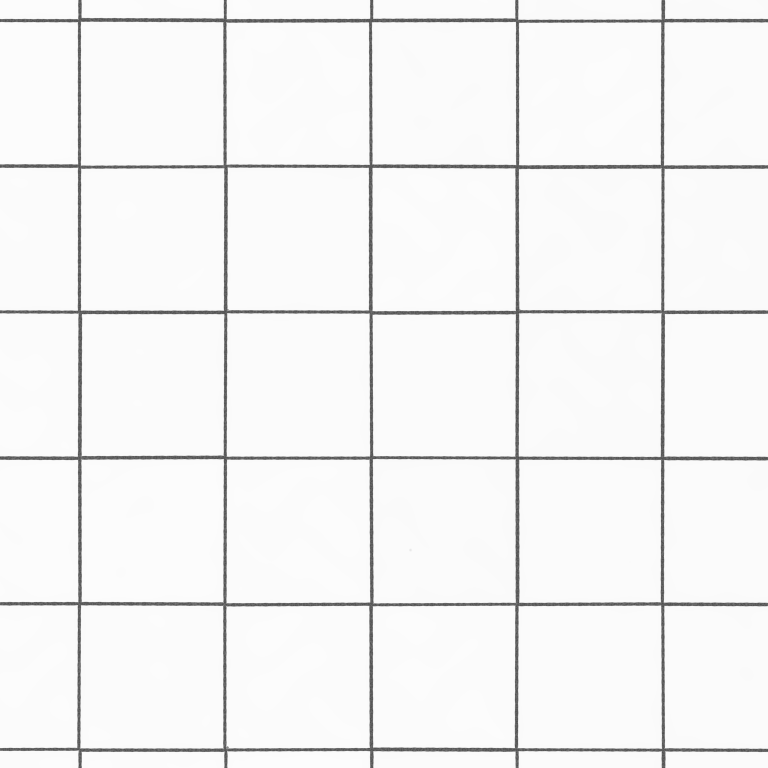
This pattern is drawn by a Shadertoy shader. Its source:

```glsl
// White square wall tiles with thin dark grey grout, slightly uneven from tile to tile.

vec2 hash2(vec2 p) {
    vec3 q = fract(p.xyx * vec3(0.1031, 0.1030, 0.0973));
    q += dot(q, q.yzx + 33.33);
    return fract((q.xx + q.yz) * q.zy);
}

// Distance to the nearest scattered feature point
float cellular(vec2 p) {
    float nearest = 1.0;
    for (int y = -1; y <= 1; y++)
    for (int x = -1; x <= 1; x++) {
        vec2 cell = floor(p) + vec2(x, y);
        nearest = min(nearest, length(cell + hash2(cell + 50.0) - p));
    }
    return nearest;
}

// Coverage of the grout joint; each tile edge has its own shift, tilt and width
float joint(float across, float along, float seed, float blur) {
    float line = round(across);
    vec2 edge = vec2(line, floor(along)) + seed;
    vec2 shift = hash2(edge) - 0.5;
    float center = 0.008 * shift.x + 0.009 * shift.y * (fract(along) - 0.5);
    float halfWidth = 0.0112 + 0.003 * (hash2(edge + 7.0).x - 0.5);
    halfWidth += 0.0006 * sin(along * 61.0 + seed) + 0.0005 * sin(along * 143.0 + line);
    float d = abs(across - line - center);
    return 1.0 - smoothstep(halfWidth - blur, halfWidth + blur, d);
}

void mainImage(out vec4 fragColor, in vec2 fragCoord) {
    vec2 uv = fragCoord / iResolution.xy;
    vec2 p = (uv - vec2(0.1035, 0.0236)) / 0.1899;
    float blur = 0.7 / (0.1899 * min(iResolution.x, iResolution.y));

    // Glaze: faint mottling, a small shade per tile, brighter to the left
    float mottle = sin(p.x * 7.0 + 2.0 * sin(p.y * 5.0)) * sin(p.y * 9.0 + sin(p.x * 11.0));
    float glaze = 0.987 - 0.004 * uv.x + 0.0015 * mottle;
    glaze += 0.004 * (hash2(floor(p) + 20.0).x - 0.5);

    // Soft shade where the glaze rounds off towards the joints
    vec2 toEdge = abs(p - round(p));
    glaze -= 0.012 * exp(-min(toEdge.x, toEdge.y) * 45.0);

    // One pale speck in the glaze
    glaze -= 0.08 * (1.0 - smoothstep(0.0, 0.015, length(p - vec2(2.27, 1.37))));

    // Grout, with small chips at a few crossings
    float grout = max(joint(p.x, p.y, 11.0, blur), joint(p.y, p.x, 37.0, blur));
    vec2 crossing = round(p);
    float chipped = step(0.85, hash2(crossing + 90.0).x);
    float chip = length(p - crossing - vec2(0.013, 0.014));
    grout = max(grout, 0.7 * chipped * (1.0 - smoothstep(0.006, 0.006 + 2.0 * blur, chip)));

    float grain = cellular(p * 70.0);
    float groutShade = 0.31 + 0.14 * grain;
    fragColor = vec4(vec3(mix(glaze, groutShade, grout)), 1.0);
}
```
